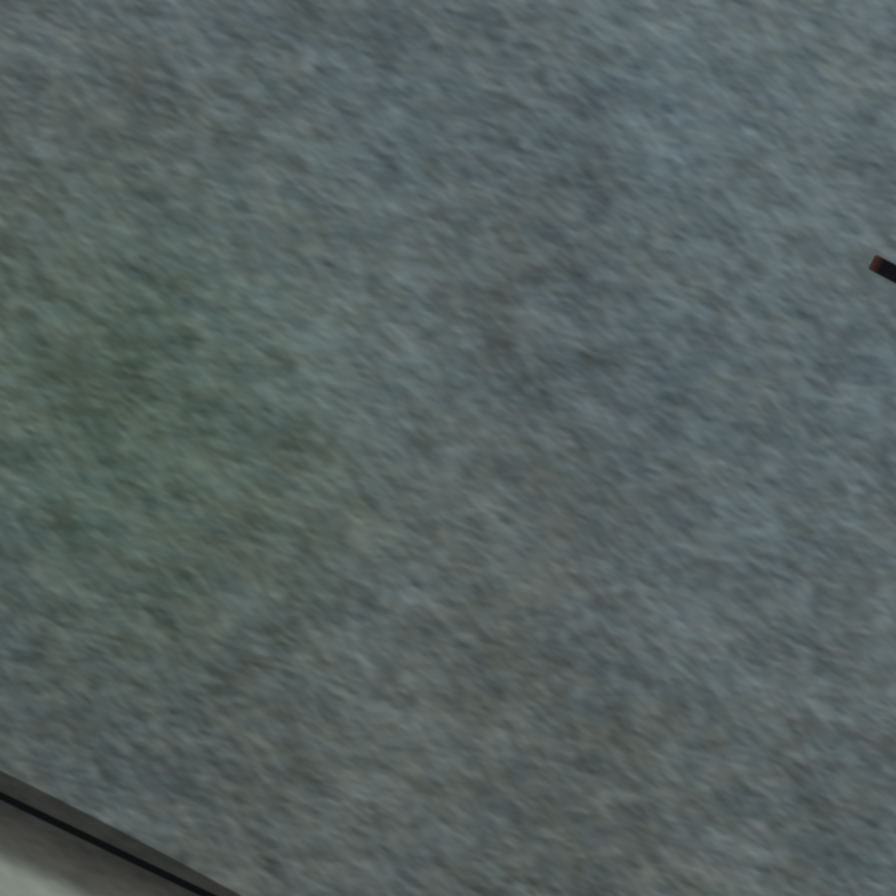
Reproduce this texture procedurally as a Shadertoy shader.

```glsl
const vec3 FELT = vec3(0.345, 0.379, 0.377);
const vec3 COOL_TINT = vec3(-0.012, 0.002, 0.020);
const vec3 GREEN_TINT = vec3(-0.022, 0.006, -0.022);
const vec3 TRIM_DARK = vec3(0.20, 0.205, 0.195);
const vec3 TRIM_MID = vec3(0.29, 0.29, 0.275);
const vec3 TRIM_LIGHT = vec3(0.50, 0.53, 0.50);
const vec3 SEAM = vec3(0.055, 0.06, 0.065);
const vec3 CLIP_DARK = vec3(0.07, 0.075, 0.09);
const vec3 CLIP_TIP = vec3(0.24, 0.15, 0.14);

const float FIBER_ANGLE = -0.48;     // radians, falling to the right
const float ANGLE_SPREAD = 0.22;
const vec2 FINE_FREQ = vec2(75.0, 205.0);
const vec2 FIBER_FREQ = vec2(42.0, 118.0);
const vec2 TUFT_FREQ = vec2(22.0, 48.0);
const float FINE_GAIN = 0.070;
const float FIBER_GAIN = 0.075;
const float TUFT_GAIN = 0.052;
const float CLOUD_GAIN = 0.040;
const float SOFT = 0.002;            // edge softness

float hash(vec2 cell, uint seed) {
    uvec2 q = uvec2(ivec2(cell)) * uvec2(1597334677u, 3812015801u);
    uint h = (q.x ^ q.y ^ (seed * 747796405u)) * 1597334677u;
    h = (h ^ (h >> 15)) * 2246822519u;
    h ^= h >> 13;
    return float(h >> 8) / 16777216.0;
}

// Smooth value noise centred on zero
float noise(vec2 p, uint seed) {
    vec2 cell = floor(p), f = p - cell;
    f = f * f * (3.0 - 2.0 * f);
    float low = mix(hash(cell, seed), hash(cell + vec2(1, 0), seed), f.x);
    float high = mix(hash(cell + vec2(0, 1), seed), hash(cell + vec2(1, 1), seed), f.x);
    return mix(low, high, f.y) - 0.5;
}

vec2 rotate(vec2 p, float angle) {
    float c = cos(angle), s = sin(angle);
    return vec2(c * p.x + s * p.y, c * p.y - s * p.x);
}

// Short fibres crossing at slightly different angles
float fibers(vec2 uv) {
    vec2 bend = 0.006 * vec2(noise(uv * 13.0, 1u), noise(uv * 13.0, 2u));
    float sum = 0.0;
    for (int i = 0; i < 3; i++) {
        uint seed = 10u + uint(i) * 5u;
        vec2 p = rotate(uv + bend, FIBER_ANGLE + ANGLE_SPREAD * float(i - 1));
        sum += FINE_GAIN * noise(p * FINE_FREQ, seed);
        sum += FIBER_GAIN * noise(p * FIBER_FREQ + 7.3, seed + 1u);
        sum += TUFT_GAIN * noise(p * TUFT_FREQ + 3.1, seed + 2u);
    }
    return sum / sqrt(3.0);
}

vec3 feltColor(vec2 uv) {
    float clouds = noise(uv * 5.0, 31u) + 0.8 * noise(uv * 12.0, 32u);
    float light = 0.034 * (uv.x - 0.5) + 0.034 * (uv.y - 0.5);
    light += CLOUD_GAIN * clouds + fibers(uv);
    vec3 color = FELT * (1.0 + light / FELT.g);

    // Broad drifts of hue, plus faint coloured mottling
    float cool = smoothstep(0.6, 1.7, uv.x + uv.y) + 0.7 * noise(uv * 7.0, 33u);
    float green = exp(-14.0 * dot(uv - vec2(0.13, 0.53), uv - vec2(0.13, 0.53)));
    color += COOL_TINT * (cool - 0.2) + GREEN_TINT * green;
    vec2 p = rotate(uv, FIBER_ANGLE);
    color += vec3(0.018, 0.0, -0.018) * noise(p * vec2(38.0, 70.0), 34u);
    return color;
}

// Trim bands across the lower left corner
vec3 addTrim(vec3 color, vec2 uv) {
    float border = 0.88 * (uv.y + 0.52 * uv.x - 0.14) - 0.12 * uv.x * (0.27 - uv.x);
    float seam = 0.9 * (uv.y + 0.48 * uv.x - 0.112);
    vec3 trim = mix(TRIM_MID, TRIM_DARK, smoothstep(-0.045, -0.005, seam));
    trim = mix(TRIM_LIGHT, trim, smoothstep(-0.075, -0.045, seam));
    trim += 0.35 * fibers(uv);
    trim = mix(SEAM, trim, smoothstep(0.002, 0.002 + 2.0 * SOFT, abs(seam)));
    return mix(trim, color, smoothstep(-SOFT, SOFT, border));
}

// Small dark clip entering at the right edge
vec3 addClip(vec3 color, vec2 uv) {
    vec2 p = rotate(uv - vec2(0.998, 0.695), FIBER_ANGLE);
    vec2 q = abs(p) - vec2(0.025, 0.006);
    float d = length(max(q, 0.0)) + min(max(q.x, q.y), 0.0) - 0.003;
    vec3 clip = mix(CLIP_TIP, CLIP_DARK, smoothstep(-0.026, -0.014, p.x));
    return mix(clip, color, smoothstep(-SOFT, SOFT, d));
}

void mainImage(out vec4 fragColor, in vec2 fragCoord) {
    vec2 uv = fragCoord / iResolution.xy;
    vec3 color = feltColor(uv);
    color = addTrim(color, uv);
    color = addClip(color, uv);
    fragColor = vec4(clamp(color, 0.0, 1.0), 1.0);
}
```
